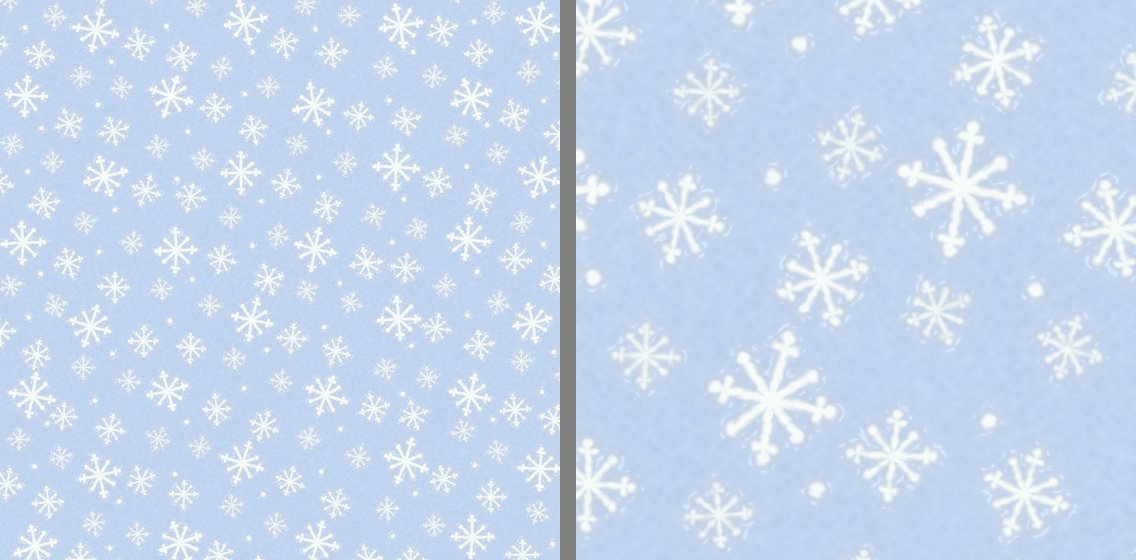
Left, the full canvas; right, a detail of the centre.
This pattern is drawn by a three.js fragment shader. Its source:

```glsl
// Hand-painted white snowflakes and dots scattered over mottled pale blue paper.
varying vec2 vUv;

const float CELLS = 12.0;        // scatter cells across the canvas
const float ARM_STEP = 0.785398; // an eighth of a turn

vec2 hash2(vec2 p) {
  return fract(sin(vec2(dot(p, vec2(127.1, 311.7)), dot(p, vec2(269.5, 183.3)))) * 43758.55);
}

mat2 rotate(float a) {
  return mat2(cos(a), sin(a), -sin(a), cos(a));
}

// Cellular noise: distance to the nearest scattered point
float cellular(vec2 p) {
  vec2 id = floor(p);
  float nearest = 2.0;
  for (int y = -1; y <= 1; y++)
    for (int x = -1; x <= 1; x++) {
      vec2 c = id + vec2(float(x), float(y));
      nearest = min(nearest, length(c + hash2(c) - p));
    }
  return nearest;
}

float segment(vec2 p, vec2 a, vec2 b) {
  vec2 d = b - a;
  return length(p - a - d * clamp(dot(p - a, d) / dot(d, d), 0.0, 1.0));
}

// Eight-armed flake of radius 1: four trefoil arms, four shorter knobbed ones
float snowflake(vec2 p, vec2 seed) {
  float angle = atan(p.y, p.x);
  float k = floor(angle / ARM_STEP + 0.5);
  float arm = mod(k, 8.0);
  vec2 h = hash2(seed + arm * 7.3);
  angle += -k * ARM_STEP + (h.x - 0.5) * 0.16;
  vec2 q = length(p) * vec2(cos(angle), sin(angle));
  bool isLong = mod(arm, 2.0) < 0.5;
  float reach = (isLong ? 0.91 : 0.71) * (0.92 + 0.16 * h.y);
  float d = segment(q, vec2(0.0), vec2(reach, 0.0)) - 0.073 + 0.018 * q.x;
  d = min(d, length(q - vec2(reach, 0.0)) - 0.1);
  if (isLong) {
    float bar = reach - 0.17;
    d = min(d, segment(q, vec2(bar, -0.14), vec2(bar + 0.02, 0.14)) - 0.068);
  }
  return min(d, length(p) - 0.15);
}

void main() {
  // Paper: broad mottling, fine grain and crossed diagonal brush fibres
  float mottle = sin(vUv.x * 17.0 + 2.0 * sin(vUv.y * 11.0)) * sin(vUv.y * 19.0 + sin(vUv.x * 23.0));
  float grain = cellular(vUv * 190.0) - 0.45;
  float fibre = cellular(rotate(0.7) * vUv * vec2(1.0) * 85.0 * vec2(1.0)) - 0.45;
  float strokeA = cellular(rotate(0.65) * vUv * vec2(1.0) * mat2(60.0, 0.0, 0.0, 210.0)) - 0.45;
  vec2 crossUv = rotate(-0.8) * vUv;
  float strokeB = cellular(crossUv * vec2(70.0, 200.0)) - 0.45;
  float tone = 0.003 * mottle + 0.018 * grain + 0.012 * fibre + 0.016 * strokeA + 0.018 * strokeB;

  // Scatter: residues of a knight's-move lattice keep large flakes apart
  vec2 p = rotate(0.31) * vUv * CELLS + 20.0;
  vec2 home = floor(p);
  float dist = 1.0;
  float opacity = 1.0;
  for (int y = -1; y <= 1; y++)
    for (int x = -1; x <= 1; x++) {
      vec2 id = home + vec2(float(x), float(y));
      vec2 h = hash2(id);
      vec2 drift = 0.1 * sin(id.yx * vec2(0.9, 1.3) + id * 0.4);
      float kind = mod(id.x + 2.0 * id.y, 5.0);
      float size = kind < 0.5 ? 0.48 : (kind < 2.5 ? 0.33 : 0.24);
      size *= 0.95 + 0.1 * h.x;
      vec2 q = p - id - 0.5 - drift - (h - 0.5) * 0.22;
      float turn = -0.31 + (hash2(id + 3.7).x - 0.5) * 0.75;
      float d = snowflake(rotate(turn) * q / size, id) * size;
      if (d < dist) {
        dist = d;
        opacity = size < 0.3 ? 0.9 : 1.0;
      }
      // Dots sit on cell corners
      if (kind == 1.0 || kind == 3.0) {
        float dot0 = length(p - id - 1.0 - drift - (h.yx - 0.5) * 0.16) - 0.052;
        if (dot0 < dist) {
          dist = dot0;
          opacity = 0.95;
        }
      }
    }
  dist = dist / CELLS + 0.0012 * grain + 0.0004 * sin(vUv.x * 410.0 + 3.0 * sin(vUv.y * 370.0));

  // Blue ground, greyed beside the paint, with a faint broken rim
  vec3 color = vec3(0.75, 0.83, 0.94) + tone * vec3(1.1, 1.0, 0.7);
  float halo = exp(-max(dist, 0.0) / 0.0045);
  color = mix(color, vec3(0.80, 0.845, 0.89) + tone, 0.85 * halo);
  float rim = smoothstep(0.002, 0.0, abs(dist - 0.004)) * smoothstep(0.0, 0.3, strokeB + grain);
  color += 0.07 * rim;

  // Soft-edged snow paint
  float paint = smoothstep(0.0016, -0.0018, dist) * opacity;
  color = mix(color, vec3(0.965, 0.985, 0.98) + 0.3 * tone, paint);
  gl_FragColor = vec4(color, 1.0);
}
```
